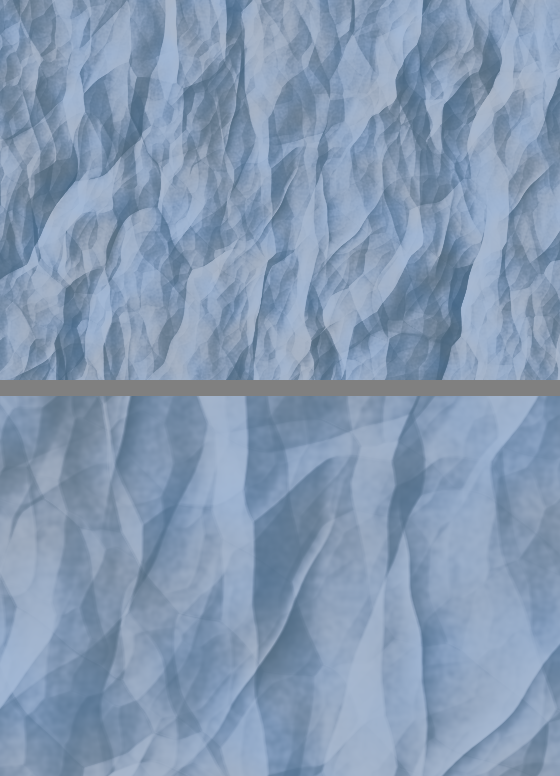
Top, the full canvas; bottom, a detail of the centre.
Write a Shadertoy shader that draws this texture.

```glsl
// Crumpled blue paper under low light from the upper left.
// Layers of roof-shaped folds and pinched ridges build a height field;
// its slope drives the shading, with dark creases and fine fibre grain on top.

vec2 hash2(vec2 p) {
    vec3 q = fract(p.xyx * vec3(0.1031, 0.1030, 0.0973));
    q += dot(q, q.yzx + 33.33);
    return fract((q.xx + q.yz) * q.zy);
}

// Gradient noise, roughly -0.7 to 0.7
float cornerRamp(vec2 cell, vec2 offset) {
    return dot(hash2(cell) * 2.0 - 1.0, offset);
}

float gradientNoise(vec2 p) {
    vec2 i = floor(p), f = p - i;
    vec2 u = f * f * f * (f * (f * 6.0 - 15.0) + 10.0);
    vec2 e = vec2(1, 0);
    float low = mix(cornerRamp(i, f), cornerRamp(i + e, f - e), u.x);
    float high = mix(cornerRamp(i + e.yx, f - e.yx), cornerRamp(i + 1.0, f - 1.0), u.x);
    return 1.4 * mix(low, high, u.y);
}

mat2 rotate(float a) {
    return mat2(cos(a), sin(a), -sin(a), cos(a));
}

// Upper envelope of one roof per cell: x is the height, y the gap to the next roof
vec2 roofFolds(vec2 p) {
    vec2 cell = floor(p);
    float best = -9.0, second = -9.0;
    for (int y = -1; y <= 1; y++)
    for (int x = -1; x <= 1; x++) {
        vec2 id = cell + vec2(x, y);
        vec2 seed = hash2(id), look = hash2(id + 71.3);
        vec2 r = p - id - 0.1 - 0.8 * seed;
        float angle = (look.x - 0.5) * 2.4;
        float across = dot(r, vec2(cos(angle), sin(angle)));
        float roof = 0.25 * look.y - 0.6 * sqrt(across * across + 0.004) - 0.65 * dot(r, r);
        second = max(second, min(best, roof));
        best = max(best, roof);
    }
    return vec2(best, best - second);
}

// Paper relief: x is the height, y the darkness of the creases
vec2 paper(vec2 p) {
    p += 0.035 * vec2(gradientNoise(p * 4.0), gradientNoise(p * 4.0 + 37.0));
    p += 0.010 * vec2(gradientNoise(p * 14.0 + 9.0), gradientNoise(p * 14.0 + 53.0));

    float height = 0.0, crease = 0.0;
    float frequency = 3.4, weight = 0.40, side = 1.0;
    for (int i = 0; i < 4; i++) {
        float k = float(i);
        vec2 q = rotate(0.35 * sin(k * 2.3 + 0.6)) * p * vec2(1.25, 0.8) * frequency + k * 17.7;
        vec2 fold = roofFolds(q);
        float strength = weight * clamp(0.9 + 1.3 * gradientNoise(p * 3.0 + k * 11.0), 0.2, 1.6);
        height += side * strength / frequency * fold.x;
        crease += strength * max(side, 0.25) * exp(-fold.y * 28.0);
        frequency *= 1.9;
        weight *= i == 0 ? 1.0 : 0.62;
        side = -side;
    }

    // Long narrow ridges, mostly upright
    for (int i = 0; i < 2; i++) {
        float k = float(i);
        vec2 q = rotate(0.5 - 0.8 * k) * p * vec2(5.5, 2.0) + 23.0 * k + 5.0;
        float mask = smoothstep(-0.15, 0.35, gradientNoise(p * 3.5 + 61.0 + 19.0 * k));
        height += 0.011 * mask * exp(-abs(gradientNoise(q)) * 10.0);
    }
    return vec2(height, crease);
}

void mainImage(out vec4 fragColor, in vec2 fragCoord) {
    vec2 p = fragCoord / iResolution.y;

    // Slope by central differences, wide enough to soften the fold edges
    vec2 e = vec2(0.0016, 0);
    vec2 slope = vec2(paper(p + e).x - paper(p - e).x,
                      paper(p + e.yx).x - paper(p - e.yx).x) / (2.0 * e.x);
    float light = -dot(slope, vec2(-0.88, 0.48));
    light -= 0.55 * paper(p).y;
    light += 0.22 * gradientNoise(p * 2.2 + 4.0) + 0.10 * (p.x - 0.6) + 0.06;

    // Paper fibres
    light += 0.16 * gradientNoise(p * 150.0) + 0.12 * gradientNoise(p * vec2(70.0, 95.0) + 8.0);

    // Shadow, body and lit tones
    vec3 body = vec3(0.520, 0.603, 0.711);
    vec3 shade = vec3(0.270, 0.385, 0.485);
    vec3 lit = vec3(0.660, 0.725, 0.815);
    vec3 color = mix(body, lit, 1.0 - exp(-1.9 * max(light, 0.0)));
    color = mix(color, shade, 1.0 - exp(-1.05 * max(-light, 0.0)));

    // Worn greyer patches against bluer hollows
    float wear = gradientNoise(p * 6.0 + 14.0) + 0.6 * gradientNoise(p * 17.0 + 3.0);
    color += vec3(0.016, -0.002, -0.024) * clamp(2.0 * wear, -1.0, 1.0);

    fragColor = vec4(color, 1.0);
}
```
